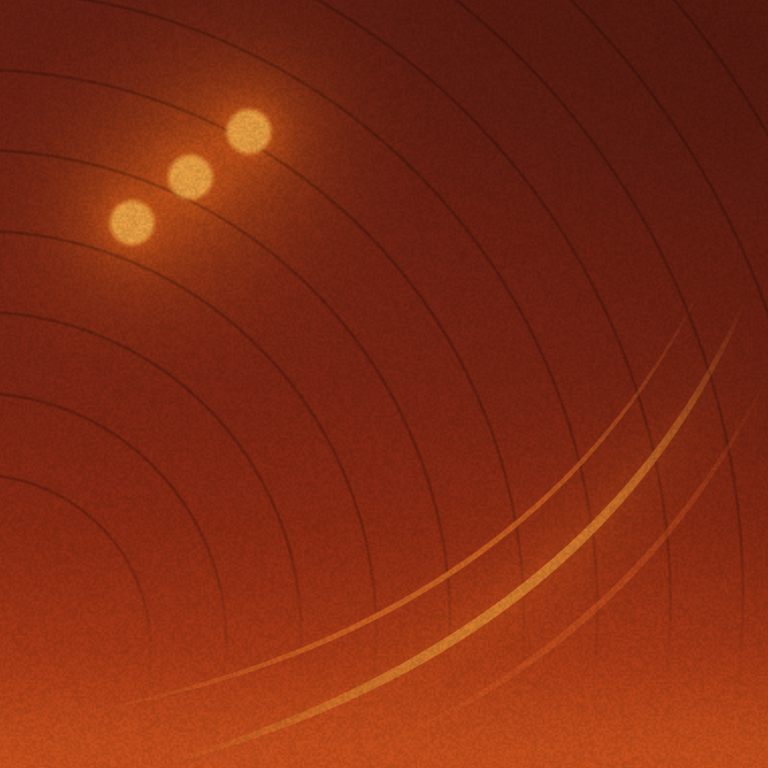
This background is drawn by a WebGL 2 fragment shader. Its source:

```glsl
#version 300 es
precision highp float;

uniform vec2 u_resolution;
out vec4 fragColor;

// Backdrop colours, bottom to top
const vec3 EMBER = vec3(0.74, 0.29, 0.10);
const vec3 RUST = vec3(0.64, 0.215, 0.08);
const vec3 BRICK = vec3(0.53, 0.158, 0.07);
const vec3 MAROON = vec3(0.46, 0.135, 0.07);
const vec3 UMBER = vec3(0.385, 0.115, 0.068);
const float CORNER_SHADE = 0.18;

// Rings
const int RING_COUNT = 11;
const vec2 RING_CENTER = vec2(-0.030, 0.147);
const float RING_DRIFT = 0.0083;
const vec3 RING_RADIUS = vec3(0.1276, 0.099, -0.00026);
const float RING_WIDTH = 0.0027;
const float RING_DARKNESS = 0.22;

// Lights
const int LIGHT_COUNT = 3;
const vec2 LIGHT_START = vec2(0.172, 0.710);
const vec2 LIGHT_STEP = vec2(0.076, 0.0593);
const float LIGHT_RADIUS = 0.028;
const vec3 LIGHT_COLOR = vec3(0.86, 0.58, 0.24);
const vec3 GLOW_COLOR = vec3(0.80, 0.35, 0.09);

// Sweeping strokes
const int CURVE_STEPS = 40;
const vec3 GOLD = vec3(0.80, 0.47, 0.17);
const vec3 COPPER = vec3(0.79, 0.39, 0.13);
const vec3 CLAY = vec3(0.78, 0.33, 0.12);

const float GRAIN_SCALE = 380.0;
const float GRAIN_AMOUNT = 0.075;
const float PI = 3.14159;

float hash(vec2 p) {
    vec3 q = fract(vec3(p.xyx) * 0.1031);
    q += dot(q, q.yzx + 33.33);
    return fract((q.x + q.y) * q.z);
}

float valueNoise(vec2 p) {
    vec2 cell = floor(p);
    vec2 f = fract(p);
    f = f * f * (3.0 - 2.0 * f);
    float low = mix(hash(cell), hash(cell + vec2(1.0, 0.0)), f.x);
    float high = mix(hash(cell + vec2(0.0, 1.0)), hash(cell + 1.0), f.x);
    return mix(low, high, f.y);
}

vec3 backdrop(vec2 p) {
    vec3 color = mix(EMBER, RUST, smoothstep(0.0, 0.17, p.y));
    color = mix(color, BRICK, smoothstep(0.10, 0.34, p.y));
    color = mix(color, MAROON, smoothstep(0.26, 0.54, p.y));
    color = mix(color, UMBER, smoothstep(0.45, 1.0, p.y));
    return color * (1.0 - CORNER_SHADE * smoothstep(0.9, 2.0, p.x + p.y));
}

float ringMask(vec2 p, float pixel) {
    float mask = 0.0;
    for (int i = 1; i <= RING_COUNT; i++) {
        float n = float(i);
        vec2 center = RING_CENTER + vec2(0.0, RING_DRIFT * n);
        float radius = dot(RING_RADIUS, vec3(1.0, n, n * n));
        float d = abs(length(p - center) - radius);
        mask = max(mask, 1.0 - smoothstep(0.0, RING_WIDTH + pixel, d));
    }
    return mask * smoothstep(0.06, 0.36, p.y);
}

// Distance to a quadratic curve and the position along it
vec2 curveDistance(vec2 p, vec2 a, vec2 b, vec2 c) {
    vec2 nearest = vec2(10.0, 0.0);
    vec2 start = a;
    for (int i = 1; i <= CURVE_STEPS; i++) {
        float t = float(i) / float(CURVE_STEPS);
        vec2 end = mix(mix(a, b, t), mix(b, c, t), t);
        vec2 side = end - start;
        float h = clamp(dot(p - start, side) / dot(side, side), 0.0, 1.0);
        float d = length(p - start - side * h);
        if (d < nearest.x) nearest = vec2(d, t + (h - 1.0) / float(CURVE_STEPS));
        start = end;
    }
    return nearest;
}

// Tapered line that fades at both ends
float strokeMask(vec2 curve, float halfWidth, float pixel) {
    float swell = max(sin(PI * pow(curve.y, 0.85)), 0.0);
    float width = halfWidth * (0.35 + 0.65 * swell);
    return (1.0 - smoothstep(width - pixel, width + pixel, curve.x)) * swell;
}

void main() {
    vec2 p = gl_FragCoord.xy / u_resolution;
    float pixel = 0.8 / min(u_resolution.x, u_resolution.y);
    vec3 color = backdrop(p);

    // Lights with tight and wide halos
    float shade = 1.0;
    float disc = 0.0;
    for (int i = 0; i < LIGHT_COUNT; i++) {
        float d = length(p - LIGHT_START - LIGHT_STEP * float(i));
        float halo = 0.62 * exp(-max(d - LIGHT_RADIUS, 0.0) / 0.032);
        shade *= (1.0 - halo) * (1.0 - 0.17 * exp(-d * d / 0.020));
        disc = max(disc, 1.0 - smoothstep(LIGHT_RADIUS - 0.005, LIGHT_RADIUS + 0.006, d));
    }
    color = mix(color, GLOW_COLOR, 1.0 - shade);
    color *= 1.0 - RING_DARKNESS * ringMask(p, pixel);
    color = mix(color, LIGHT_COLOR, disc);

    // Three strokes, the middle one glowing
    vec2 upper = curveDistance(p, vec2(0.117, 0.074), vec2(0.691, 0.182), vec2(0.911, 0.622));
    vec2 middle = curveDistance(p, vec2(0.221, 0.008), vec2(0.781, 0.167), vec2(0.970, 0.609));
    vec2 lower = curveDistance(p, vec2(0.469, 0.017), vec2(0.833, 0.167), vec2(1.0, 0.512));
    float aura = exp(-middle.x / 0.05) * pow(max(sin(PI * middle.y), 0.0), 2.0);
    color = mix(color, GLOW_COLOR, 0.32 * aura);
    color = mix(color, CLAY, 0.50 * strokeMask(lower, 0.0045, pixel));
    color = mix(color, COPPER, 0.80 * strokeMask(upper, 0.0037, pixel));
    color = mix(color, GOLD, 0.90 * strokeMask(middle, 0.0068, pixel));

    // Film grain
    color *= 1.0 + GRAIN_AMOUNT * 2.0 * (valueNoise(p * GRAIN_SCALE) - 0.5);
    fragColor = vec4(color, 1.0);
}
```
